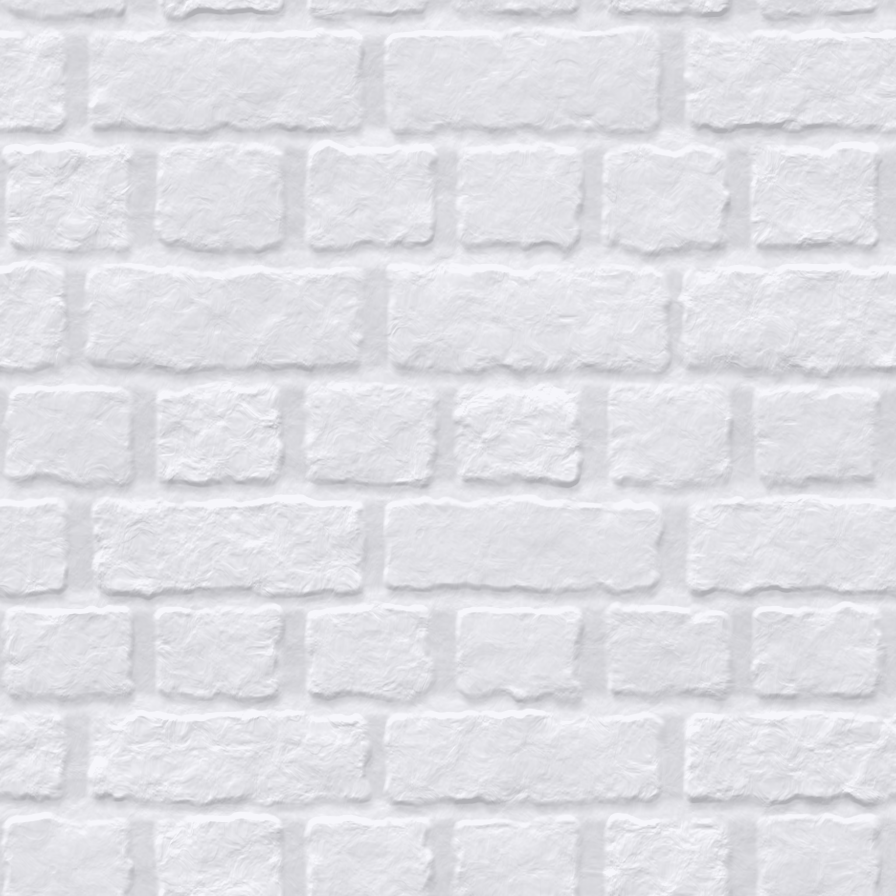
Give the GLSL for this texture, as a WebGL 2 fragment shader.

```glsl
#version 300 es
precision highp float;

uniform vec2 u_resolution;
out vec4 outColor;

#define ROWS 8.0
#define LONG_BRICKS 3.0
#define SHORT_BRICKS 6.0
#define JOINT vec2(0.0125, 0.0095)
#define CORNER 0.013
#define EDGE_WEAR 0.009
#define RELIEF 0.009
#define ROUGHNESS 0.30
#define LIGHT_DIR vec2(-0.25, 0.97)
#define LIGHT_GAIN 0.062
#define PAINT vec3(0.888, 0.888, 0.908)

const float TAU = 6.28319;

float hash(vec2 p) {
    vec3 q = fract(p.xyx * 0.1031);
    q += dot(q, q.yzx + 33.33);
    return fract((q.x + q.y) * q.z);
}

// Value noise that wraps after one canvas
float noise(vec2 p, float freq) {
    vec2 x = p * freq, i = floor(x), f = fract(x);
    f = f * f * f * (f * (f * 6.0 - 15.0) + 10.0);
    vec2 a = mod(i, freq) + freq, b = mod(i + 1.0, freq) + freq;
    return mix(mix(hash(a), hash(vec2(b.x, a.y)), f.x),
               mix(hash(vec2(a.x, b.y)), hash(b), f.x), f.y);
}

// Bumps whose slope stays similar in every octave
float bumps(vec2 p) {
    float sum = 0.0;
    for (float freq = 24.0; freq < 400.0; freq *= 2.0)
        sum += (noise(p + 0.37 * freq, freq) - 0.5) / freq;
    return sum;
}

// x: signed distance to the brick, y: upright joint mask, z: brick roughness
vec3 brick(vec2 p) {
    p += 0.005 * (vec2(noise(p, 11.0), noise(p + 0.5, 13.0)) - 0.5);

    // Courses grow slightly taller towards the top
    float down = 1.0 - p.y - 0.026;
    float course = down * ROWS - 0.094 * (1.0 - cos(TAU * down));
    float row = mod(floor(course), ROWS);
    bool isLong = mod(row, 2.0) < 0.5;
    float count = isLong ? LONG_BRICKS : SHORT_BRICKS;
    float across = (p.x - (isLong ? 0.086 : -0.005)) * count;
    vec2 id = vec2(mod(floor(across), count), row) + 5.0;

    vec2 pitch = vec2(1.0 / count, 1.0 / ROWS);
    vec2 q = (vec2(fract(across), 1.0 - fract(course)) - 0.5) * pitch;
    q.x += 0.005 * (hash(id + 17.0) - 0.5);
    vec2 size = 0.5 * pitch - JOINT;
    size -= vec2(0.004, 0.002) * vec2(hash(id + 31.0), hash(id + 47.0));

    vec2 a = abs(q) - size;
    vec2 c = a + CORNER;
    float d = length(max(c, 0.0)) + min(max(c.x, c.y), 0.0) - CORNER;
    d += EDGE_WEAR * (noise(p, 36.0) - 0.5);
    d += 0.5 * EDGE_WEAR * (noise(p, 90.0) - 0.5);
    float upright = smoothstep(-0.004, 0.005, a.x) * smoothstep(0.005, -0.008, a.y);
    return vec3(d, upright, hash(id + 71.0));
}

float faceMask(float d) {
    return smoothstep(0.004, -0.006, d);
}

// Painted surface: pillowed bricks, broad flakes, dents and fine grain
float surface(vec2 p) {
    vec3 b = brick(p);
    float face = faceMask(b.x);
    vec2 w = p + 0.012 * (vec2(noise(p, 40.0), noise(p + 0.3, 44.0)) - 0.5);
    float flakes = 0.6 * noise(w, 34.0) + 0.4 * noise(w, 85.0);
    float rim = smoothstep(-0.022, -0.003, b.x);
    float rough = mix(0.45, 1.15, b.z) + 0.5 * rim;
    float h = RELIEF * face + 0.003 * smoothstep(0.0, -0.03, b.x);
    h += ROUGHNESS * bumps(w) * mix(0.65, 1.3 * rough, face);
    h += 0.0013 * face * rough * smoothstep(0.5, 0.62, flakes);
    h -= 0.0012 * face * smoothstep(0.8, 0.95, noise(w + 0.7, 70.0));
    return h;
}

void main() {
    vec2 p = gl_FragCoord.xy / min(u_resolution.x, u_resolution.y);
    vec3 b = brick(p);
    float face = faceMask(b.x);

    // Slope towards the light
    float stepSize = 0.0018;
    vec2 reach = 0.5 * stepSize * LIGHT_DIR;
    float slope = (surface(p - reach) - surface(p + reach)) / stepSize;
    float shade = LIGHT_GAIN * slope;

    // Soft shadow below each brick, grey upright joints, bright ledges
    float above = brick(p + 0.011 * LIGHT_DIR).x;
    float shadow = smoothstep(0.005, -0.008, above) * (1.0 - face);
    shade -= 0.075 * shadow + 0.045 * b.y * (1.0 - face);
    shade += 0.022 * (1.0 - face) * (1.0 - b.y) * (1.0 - shadow);

    // Uneven coat of paint
    shade += 0.022 * (noise(p, 7.0) - 0.5) + 0.014 * (b.z - 0.5) * face;
    shade += 0.018 * (noise(p, 256.0) - 0.5);

    outColor = vec4(clamp(PAINT + clamp(shade, -0.19, 0.075), 0.0, 1.0), 1.0);
}
```
